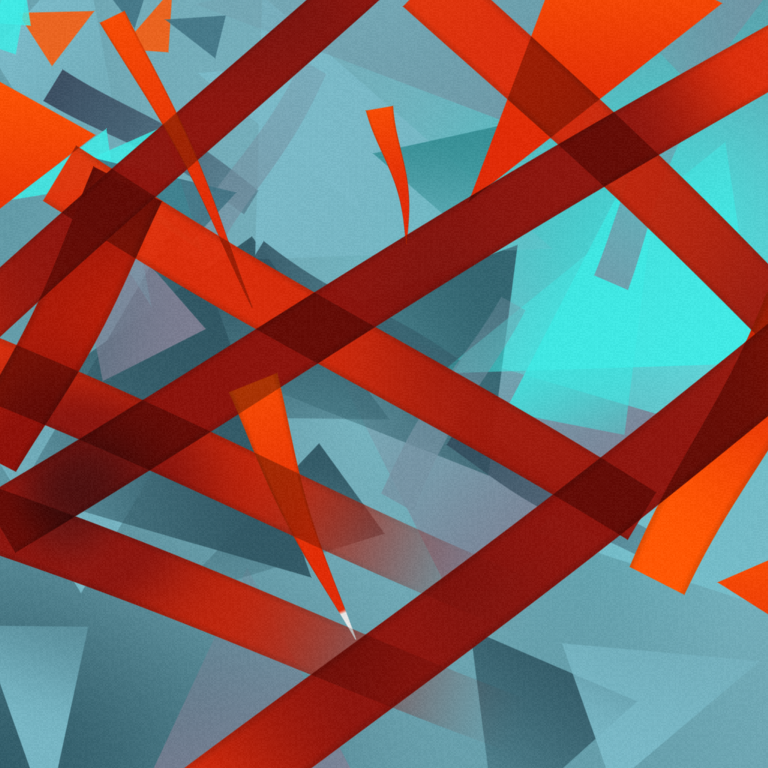
Give the GLSL for this background, as a Shadertoy shader.

```glsl
// Abstract collage of crossing lacquer-red ribbons and spikes over translucent teal shards.
const vec3 TEAL = vec3(0.43, 0.65, 0.70);
const vec3 SLATE = vec3(0.19, 0.34, 0.39);
const vec3 CYAN = vec3(0.25, 0.92, 0.90);
const vec3 MAUVE = vec3(0.50, 0.50, 0.58);
const vec3 INDIGO = vec3(0.20, 0.21, 0.30);
const vec3 MAROON = vec3(0.27, 0.05, 0.05);
const vec3 DEEP_RED = vec3(0.56, 0.07, 0.04);
const vec3 VIVID_RED = vec3(0.88, 0.17, 0.03);
const vec3 EMBER = vec3(1.00, 0.34, 0.02);
const vec2 GLOW_CENTER = vec2(0.86, 0.68);
const vec2 SHADE_CENTER = vec2(0.08, 0.34);
const float EDGE = 0.0013;
const float GRAIN = 0.03;
const float OVERLAP_SHADE = 0.32;

float hash(float n) { return fract(sin(n * 127.1) * 43758.5453); }
float hash2(vec2 p) { return fract(sin(dot(p, vec2(127.1, 311.7))) * 43758.5453); }

float noise(vec2 p) {
    vec2 i = floor(p), f = fract(p);
    f = f * f * (3.0 - 2.0 * f);
    return mix(mix(hash2(i), hash2(i + vec2(1, 0)), f.x),
               mix(hash2(i + vec2(0, 1)), hash2(i + vec2(1, 1)), f.x), f.y);
}

vec2 heading(float a) { return vec2(cos(a), sin(a)); }
float fill(float d) { return smoothstep(EDGE, -EDGE, d); }

// Irregular triangle: the intersection of three jittered half-planes.
float shard(vec2 p, float seed, float size) {
    float d = -1.0, turn = 6.283 * hash(seed);
    for (int k = 0; k < 3; k++) {
        float s = seed + 0.37 * float(k + 1);
        float a = turn + 2.094 * float(k) + 0.9 * (hash(s) - 0.5);
        d = max(d, dot(p, heading(a)) - size * (0.5 + 0.8 * hash(s + 5.0)));
    }
    return d;
}

// Tapered strip: x = coverage, y = position along (-1..1), z = position across (-1..1).
vec3 ribbon(vec2 p, vec2 mid, float angle, float halfLength, vec2 halfWidths) {
    vec2 dir = heading(angle), q = p - mid;
    float t = dot(q, dir) / halfLength;
    float s = dot(q, vec2(-dir.y, dir.x)) + 0.006 * sin(2.5 * t + 20.0 * mid.x);
    float w = mix(halfWidths.x, halfWidths.y, clamp(0.5 + 0.5 * t, 0.0, 1.0));
    float d = max(abs(s) - w, (abs(t) - 1.0) * halfLength);
    return vec3(fill(d), t, s / max(w, EDGE));
}

// Red paint from maroon shade to orange light.
vec3 lacquer(float heat, float across) {
    vec3 c = mix(MAROON, DEEP_RED, smoothstep(0.0, 0.3, heat));
    c = mix(c, VIVID_RED, smoothstep(0.35, 0.68, heat));
    c = mix(c, EMBER, smoothstep(0.7, 1.0, heat));
    return c * (1.0 - 0.12 * smoothstep(0.75, 1.0, abs(across)));
}

// Paint over the canvas, darker where red already lies below.
void lay(inout vec3 col, inout float ink, vec3 paint, float alpha) {
    col = mix(col, paint * (1.0 - OVERLAP_SHADE * ink), alpha);
    ink = max(ink, alpha);
}

vec3 coolGround(vec2 p) {
    vec2 g = p - GLOW_CENTER;
    float glow = exp(-14.0 * dot(g, g));
    vec3 col = mix(TEAL, SLATE, 0.75 * smoothstep(0.55, 0.0, length(p * vec2(0.8, 1.1))));
    col = mix(col, CYAN, 0.75 * glow) + 0.10 * (noise(p * 4.0) - 0.5);

    // Large shards on a jittered grid, each fading away from one crisp side.
    for (int i = 0; i < 20; i++) {
        float s = float(i) + 1.0;
        vec2 cell = vec2(mod(float(i), 4.0), floor(float(i) / 4.0));
        vec2 c = (cell + vec2(hash(s + 20.0), hash(s + 40.0))) / vec2(4.0, 5.0);
        float size = 0.05 + 0.08 * hash(s + 60.0), pick = hash(s + 80.0);
        vec3 tint = pick < 0.4 ? SLATE : (pick < 0.75 ? TEAL * 1.12 : MAUVE);
        tint = mix(tint, CYAN, smoothstep(0.38, 0.16, distance(c, GLOW_CENTER)));
        float fade = smoothstep(-2.2, 1.2, dot(p - c, heading(6.283 * pick)) / size);
        col = mix(col, tint, fill(shard(p - c, s, size)) * mix(0.2, 0.95, fade));
    }

    // Translucent bands, alternating indigo and mist.
    for (int i = 0; i < 6; i++) {
        float s = float(i) + 101.0;
        vec2 mid = vec2(0.2 + 0.13 * float(i), 0.35 + 0.5 * hash(s));
        float angle = i % 2 == 0 ? -0.55 : 1.2 - 0.5 * hash(s + 9.0);
        vec3 r = ribbon(p, mid, angle, 0.15, vec2(0.024, 0.018));
        vec3 tint = i % 2 == 0 ? mix(INDIGO, SLATE, hash(s + 3.0)) : mix(TEAL, MAUVE, 0.5);
        col = mix(col, tint, r.x * (0.6 - 0.25 * r.y));
    }
    return col;
}

void mainImage(out vec4 fragColor, in vec2 fragCoord) {
    vec2 p = fragCoord / iResolution.y;
    vec3 col = coolGround(p), r;
    float ink = 0.0;
    vec2 q = p - SHADE_CENTER;
    float shade = 0.5 * exp(-45.0 * dot(q, q)) - 0.12 * (noise(p * 5.0) - 0.5);

    // Small mixed splinters crowd the upper left corner.
    for (int i = 0; i < 10; i++) {
        float s = float(i) + 201.0, pick = hash(s + 7.0);
        vec2 c = vec2(0.28 * hash(s), 0.6 + 0.4 * hash(s + 30.0));
        vec3 tint = pick < 0.35 ? CYAN : (pick < 0.7 ? SLATE * 1.3 : EMBER);
        col = mix(col, tint, 0.85 * fill(shard(p - c, s, 0.018 + 0.022 * hash(s + 50.0))));
    }
    // Warm shards around the rim.
    for (int i = 0; i < 3; i++) {
        float k = float(i), a = -0.45 + 1.5 * k;
        vec2 c = 0.5 + 0.58 * heading(a);
        float size = i == 1 ? 0.11 : 0.055;
        lay(col, ink, lacquer(0.88 + 0.9 * (p.y - c.y), 0.0), fill(shard(p - c, k + 301.0, size)));
    }
    // Falling ribbons; the lower two dissolve to the right.
    for (int i = 0; i < 4; i++) {
        float k = float(i);
        vec2 mid = vec2(0.28 + 0.022 * k * k * k, 0.21 + 0.17 * k);
        r = ribbon(p, mid, -0.36 - 0.045 * k * k, 0.44, vec2(0.042, 0.036));
        float fade = i < 2 ? 1.0 - smoothstep(0.0, 1.0, r.y) : 1.0;
        lay(col, ink, lacquer(0.56 - 0.22 * r.y - shade, r.z), r.x * fade * 0.96);
    }
    // Steep struts at both sides.
    for (int i = 0; i < 2; i++) {
        float k = float(i);
        r = ribbon(p, vec2(0.08 + 0.87 * k, 0.58 - 0.16 * k), 1.1, 0.2, vec2(0.04, 0.05));
        lay(col, ink, lacquer(0.55 + 0.3 * k - 0.15 * r.y - shade, r.z), r.x);
    }
    // Long rising ribbons, dark in the middle and hot at the ends.
    for (int i = 0; i < 3; i++) {
        float k = float(i);
        vec2 mid = vec2(0.69 - 0.18 * k, 0.28 + 0.39 * k - 0.04 * k * k);
        r = ribbon(p, mid, 0.66 + 0.04 * k - 0.16 * mod(k, 2.0), 0.6, vec2(0.05, 0.046) - 0.008 * k);
        lay(col, ink, lacquer(0.25 + 0.5 * r.y * r.y - shade, r.z), r.x * 0.97);
    }
    // Spikes tapering downwards; odd ones end in a pale needle.
    for (int i = 0; i < 3; i++) {
        float k = float(i), halfLength = 0.21 - 0.03 * k * k, a = -1.12 - 0.07 * k * k;
        vec2 top = vec2(0.15 + 0.175 * k, 0.98 - 0.42 * mod(k, 2.0) - 0.06 * k);
        r = ribbon(p, top + halfLength * heading(a), a, halfLength, vec2(0.018 + 0.016 * mod(k, 2.0), 0.0006));
        vec3 paint = mix(lacquer(0.78 - 0.12 * r.y, r.z), vec3(0.9), mod(k, 2.0) * smoothstep(0.76, 0.8, r.y));
        lay(col, ink, paint, r.x);
    }

    col += GRAIN * (hash2(floor(p * 512.0)) - 0.5);
    fragColor = vec4(clamp(col, 0.0, 1.0), 1.0);
}
```
